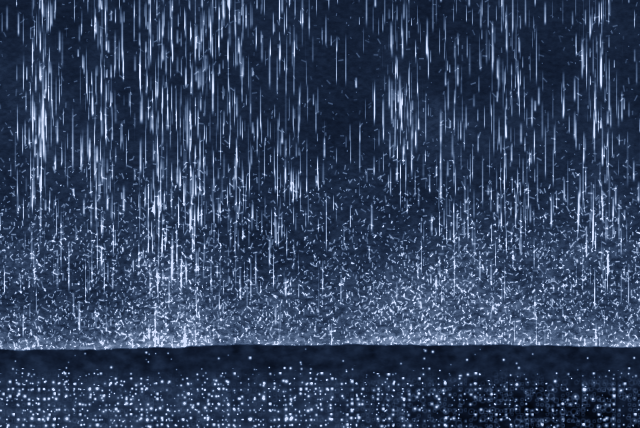
A WebGL 1 fragment shader for this texture:

```glsl
precision highp float;
// Heavy night rain bursting into mist above a dark, droplet-covered ledge.
uniform vec2 u_resolution;

#define LEDGE_Y 0.183
#define NIGHT_LEVEL 0.205
#define MIST_GAIN 0.30
#define GRAIN_GAIN 0.42
#define RAIN_GAIN 0.62
#define FLECK_GAIN 0.50
#define DROP_GAIN 0.95
#define RAIN_LAYERS 7
#define FLECK_LAYERS 6
#define DROP_LAYERS 4

float hash(vec2 p) {
    vec3 q = fract(vec3(p.xyx) * 0.1031);
    q += dot(q, q.yzx + 33.33);
    return fract((q.x + q.y) * q.z);
}

vec2 hash2(vec2 p) {
    return vec2(hash(p), hash(p + 71.7));
}

float noise(vec2 p) {
    vec2 i = floor(p), f = fract(p);
    f = f * f * (3.0 - 2.0 * f);
    return mix(mix(hash(i), hash(i + vec2(1.0, 0.0)), f.x),
               mix(hash(i + vec2(0.0, 1.0)), hash(i + 1.0), f.x), f.y);
}

float fbm(vec2 p) {
    float sum = 0.0, amp = 0.5;
    for (int i = 0; i < 4; i++) {
        sum += amp * noise(p);
        p = mat2(1.6, 1.2, -1.2, 1.6) * p + 17.3;
        amp *= 0.5;
    }
    return sum;
}

float bump(float x, float centre, float width) {
    float d = (x - centre) / width;
    return exp(-d * d);
}

// Where the falling water gathers into curtains
float rainDensity(vec2 uv) {
    float left = bump(uv.x, 0.065, 0.022) + bump(uv.x, 0.16, 0.024)
               + bump(uv.x, 0.245, 0.025) + bump(uv.x, 0.31, 0.030)
               + 0.8 * bump(uv.x, 0.37, 0.025) + 0.6 * bump(uv.x, 0.45, 0.035);
    float right = bump(uv.x, 0.625, 0.032) * smoothstep(0.5, 0.65, uv.y)
                + 0.45 * bump(uv.x, 0.71, 0.025) + 0.65 * bump(uv.x, 0.80, 0.035)
                + 0.75 * bump(uv.x, 0.935, 0.03);
    float fade = smoothstep(0.20, 0.62, uv.y);
    return (0.10 + 0.65 * (left + right)) * (0.12 + 0.88 * fade);
}

// Thin vertical streaks with a brighter lower tip
float rain(vec2 p, float aspect, float px) {
    float sum = 0.0;
    for (int i = 0; i < RAIN_LAYERS; i++) {
        float k = float(i);
        vec2 size = vec2(0.011 + 0.002 * k, 0.065 + 0.020 * k);
        vec2 g = p / size + vec2(k * 13.37, 0.0);
        float column = floor(g.x);
        g.y += 40.0 * hash(vec2(column, k + 5.0));
        vec2 id = floor(g) + k * 57.0;
        vec2 rnd = hash2(id);
        vec2 f = fract(g) - 0.5;
        vec2 centre = vec2(p.x / aspect, p.y - f.y * size.y);
        float width = max(0.0013 + 0.0016 * rnd.y * rnd.y, 0.6 * px);
        float x = (f.x - 0.4 * (rnd.y - 0.5)) * size.x / width;
        float halfLen = mix(0.17, 0.46, hash(id + 9.1));
        float body = 1.0 - smoothstep(halfLen * 0.55, halfLen, abs(f.y));
        float tip = mix(1.2, 0.6, smoothstep(-halfLen, halfLen, f.y));
        float on = step(rnd.x, rainDensity(centre));
        sum += on * exp(-x * x) * body * tip * mix(0.25, 1.0, hash(id + 3.7));
    }
    return sum;
}

// Short, tilted specks of spray
float flecks(vec2 p, float density, float px) {
    float sum = 0.0;
    for (int i = 0; i < FLECK_LAYERS; i++) {
        float k = float(i);
        float size = 0.010 + 0.0028 * k;
        float turn = 0.35 * (k - 2.5);
        vec2 g = mat2(cos(turn), sin(turn), -sin(turn), cos(turn)) * p / size + k * 31.7;
        vec2 id = floor(g) + k * 91.0;
        vec2 rnd = hash2(id);
        vec2 d = (fract(g) - 0.5 - 0.3 * (rnd - 0.5)) * size;
        float a = 1.4 * (hash(id + 4.4) - 0.5) - turn;
        d = mat2(cos(a), -sin(a), sin(a), cos(a)) * d;
        d.x = max(abs(d.x) - size * 0.28 * rnd.y, 0.0);
        float r = max(0.0012 + 0.0009 * rnd.y, 0.6 * px);
        sum += step(hash(id + 8.2), density) * exp(-dot(d, d) / (r * r)) * (0.35 + 0.65 * rnd.x);
    }
    return sum;
}

// Round beads, some with a faint rim
float drops(vec2 p, float density, float rim, float px) {
    float sum = 0.0;
    for (int i = 0; i < DROP_LAYERS; i++) {
        float k = float(i);
        float size = 0.012 + 0.005 * k;
        vec2 g = p / size + k * 19.3;
        vec2 id = floor(g) + k * 43.0;
        vec2 rnd = hash2(id);
        float d = length(fract(g) - 0.5 - 0.45 * (rnd - 0.5)) * size;
        float r = max(0.0018 + 0.0022 * rnd.x * rnd.y, 0.7 * px);
        sum += step(hash(id + 6.6), density) * exp(-d * d / (r * r)) * mix(0.3, 1.0, rnd.y);
        float ring = (d - size * 0.25) / max(0.0013, px);
        sum += rim * 0.13 * step(0.5, rnd.x) * exp(-ring * ring);
    }
    return sum;
}

void main() {
    float px = 1.0 / u_resolution.y;
    vec2 uv = gl_FragCoord.xy / u_resolution, p = gl_FragCoord.xy * px;
    float aspect = u_resolution.x * px;
    float edge = LEDGE_Y + 0.012 * smoothstep(0.1, 0.45, uv.x) - 0.005 * smoothstep(0.75, 0.95, uv.x)
               + 0.007 * (fbm(p * vec2(22.0, 5.0)) - 0.5);
    float h = uv.y - edge;

    // Rain, drifting mist and spray
    float cloud = fbm(p * vec2(5.0, 7.0) + 3.0);
    float mist = exp(-max(h, 0.0) * mix(8.5, 3.5, cloud)) * (0.5 + cloud);
    float grain = fbm(p * vec2(95.0, 150.0)) - 0.47;
    float air = NIGHT_LEVEL + 0.10 * (cloud - 0.5) + MIST_GAIN * mist;
    air += GRAIN_GAIN * grain * (0.22 + 1.1 * mist);
    air += 0.05 * rainDensity(uv) * smoothstep(0.3, 0.7, uv.y);
    float spray = 0.05 + 0.48 * smoothstep(0.72, 0.25, uv.y) * (0.55 + 0.8 * cloud);
    air += FLECK_GAIN * flecks(p, spray, px) * mix(0.55, 1.0, smoothstep(0.9, 0.4, uv.y));
    air += RAIN_GAIN * rain(p, aspect, px);
    air += 0.13 * exp(-h * h / 0.0004) * (0.4 + cloud);

    // Wet ledge, darkest at the lower right
    float shade = smoothstep(0.45, 0.8, uv.x) * smoothstep(0.15, 0.06, uv.y);
    float beads = smoothstep(0.155, 0.085, uv.y);
    float stone = mix(0.20, 0.11, shade) + 0.22 * (fbm(p * vec2(38.0, 55.0)) - 0.47);
    stone += 0.07 * beads * (1.0 - shade);
    float density = 0.04 + beads * mix(0.48, 0.22, shade);
    stone += DROP_GAIN * drops(p, density, beads * (0.3 + 0.7 * shade), px);

    // Blue night tone curve
    float v = mix(stone, air, smoothstep(-0.003, 0.003, h));
    v = clamp(v, 0.06, 1.0);
    gl_FragColor = vec4(0.84 * pow(v, 1.5), 0.89 * pow(v, 1.25), v, 1.0);
}
```
